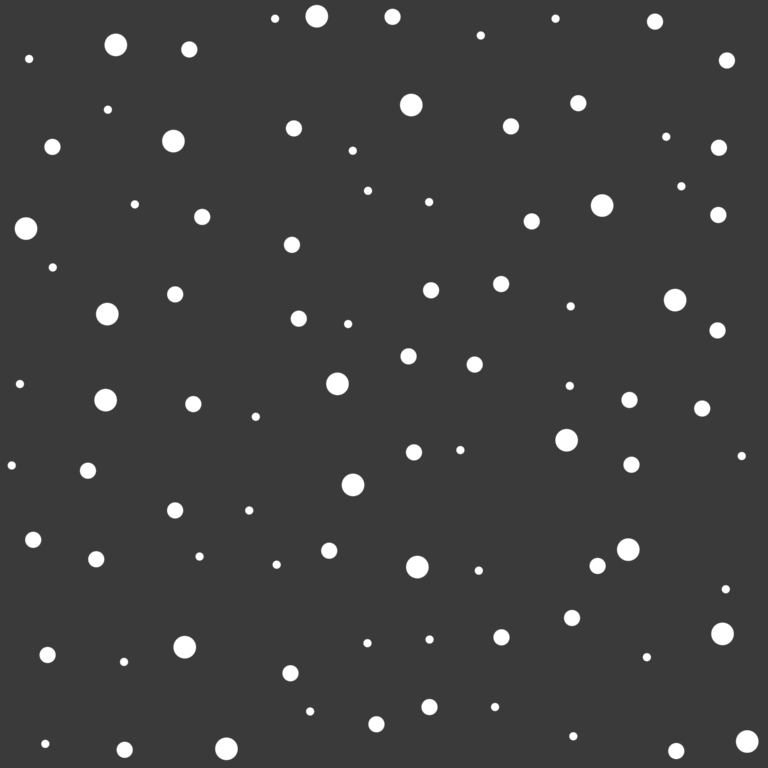
Reproduce this pattern procedurally as a three.js fragment shader.

```glsl
// Scattered white dots in three sizes on a flat charcoal ground.
// Each cell of a jittered grid holds one dot; layered sines bend the grid
// so that rows do not show, and a per-row shuffle deals out the sizes.
varying vec2 vUv;

const vec3 GROUND = vec3(0.229);
const vec3 DOT = vec3(1.0);
const vec2 GRID = vec2(10.0, 9.0);    // dots across and up
const float JITTER = 0.68;            // share of a cell the centre may roam
const float SWAY = 0.024;             // bend of the grid, in canvas units
const float LARGE_RADIUS = 0.0147;
const float MEDIUM_RADIUS = 0.0105;
const float SMALL_RADIUS = 0.0053;
const float LARGE_RANKS = 2.0;        // out of every ten dots in a row
const float MEDIUM_RANKS = 4.45;
const float EDGE = 0.0012;            // half width of the soft rim
const float PI = 3.14159265;

float hash(vec2 p) {
  return fract(sin(dot(p, vec2(127.1, 311.7))) * 43758.5453);
}

// Smooth displacement that fades to zero towards the canvas borders
vec2 sway(vec2 p) {
  vec2 wave = sin(p.yx * PI * vec2(3.2, 2.7) + vec2(0.8, 2.1));
  return SWAY * sin(p * PI) * wave;
}

vec2 dotCentre(vec2 cell) {
  vec2 random = vec2(hash(cell + 3.7), hash(cell + 19.3));
  vec2 centre = (cell + 0.5 + JITTER * (random - 0.5)) / GRID;
  return centre + sway(centre);
}

// Every row holds each rank once, so the size shares stay even
float dotRadius(vec2 cell) {
  float row = cell.y;
  float stride = hash(vec2(row, 5.3)) < 0.5 ? 3.0 : 7.0;
  float offset = floor(hash(vec2(row, 8.9)) * GRID.x);
  float rank = mod(cell.x * stride + offset, GRID.x);
  if (rank < LARGE_RANKS) return LARGE_RADIUS;
  float mediumEnd = LARGE_RANKS + MEDIUM_RANKS;
  return rank + hash(vec2(row, 2.6)) < mediumEnd ? MEDIUM_RADIUS : SMALL_RADIUS;
}

void main() {
  vec2 home = floor(vUv * GRID);
  float coverage = 0.0;

  // Bent cells may reach into their neighbours
  for (int j = -1; j <= 1; j++) {
    for (int i = -1; i <= 1; i++) {
      vec2 cell = home + vec2(float(i), float(j));
      bool inside = all(greaterThanEqual(cell, vec2(0.0))) && all(lessThan(cell, GRID));
      if (!inside) continue;
      float rim = distance(vUv, dotCentre(cell)) - dotRadius(cell);
      coverage = max(coverage, 1.0 - smoothstep(-EDGE, EDGE, rim));
    }
  }

  gl_FragColor = vec4(mix(GROUND, DOT, coverage), 1.0);
}
```
